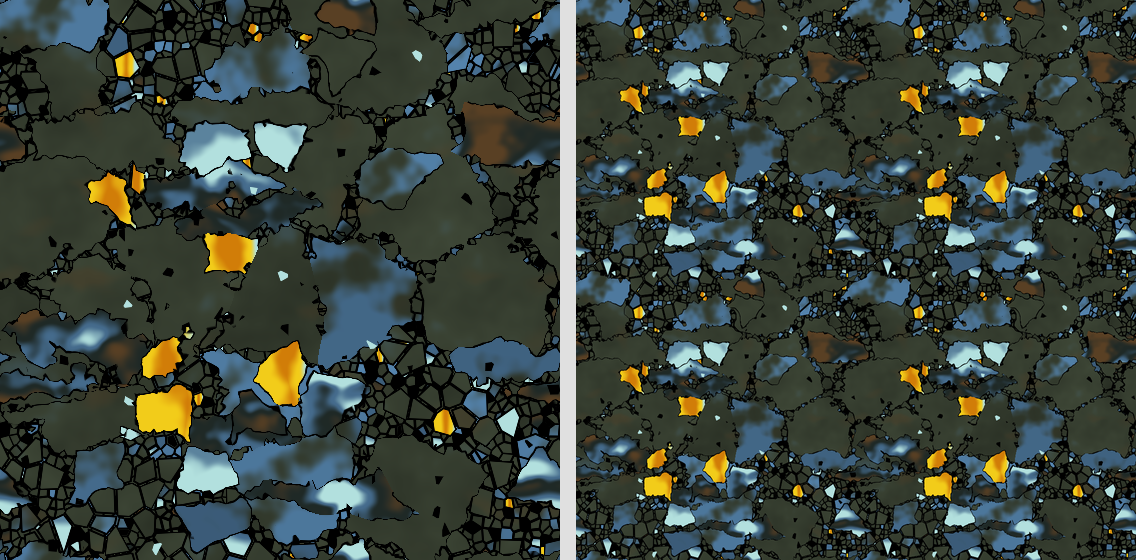
Left: one tile. Right: repeated 2 by 2.
Give the GLSL for this texture, as a three.js fragment shader.

```glsl
// Tiling scatter of dark olive shards with blue, marbled, pale and golden pieces on black.
varying vec2 vUv;

const vec3 OLIVE = vec3(0.205, 0.235, 0.180);
const vec3 DEEP = vec3(0.12, 0.16, 0.15);
const vec3 BLUE = vec3(0.27, 0.42, 0.55);
const vec3 PALE = vec3(0.70, 0.88, 0.87);
const vec3 RUST = vec3(0.35, 0.25, 0.14);
const vec3 GOLD = vec3(0.82, 0.49, 0.03);
const vec3 YELLOW = vec3(0.95, 0.80, 0.10);

// Shards per canvas side, whole numbers so that they tile
const vec2 CRUMBS = vec2(58.0, 54.0);
const vec2 CHIPS = vec2(25.0, 23.0);
const vec2 SLABS = vec2(5.0, 5.0);
const vec2 STRIPS = vec2(4.0, 11.0);
const vec2 GEMS = vec2(9.0, 10.0);

// Upper limits of the kinds: olive, blue, marbled, pale; the rest is gold
const vec4 CRUMB_KINDS = vec4(0.76, 0.92, 0.94, 0.98);
const vec4 CHIP_KINDS = vec4(0.80, 0.92, 0.96, 0.985);
const vec4 SLAB_KINDS = vec4(0.78, 0.97, 1.0, 1.0);
const vec4 STRIP_KINDS = vec4(0.35, 0.50, 1.0, 1.0);
const vec4 GEM_KINDS = vec4(0.08, 0.25, 0.52, 0.70);

const float SOFT = 0.0009;   // half width of a shard edge
const float RIM = 0.0035;    // black outline around a shard
const float SPECKS = 0.985;  // crumbs above this hash pierce the slabs

struct Shard { vec2 id; vec2 local; float edge; };

vec2 hash2(vec2 c) {
  vec3 q = fract(c.xyx * vec3(0.1031, 0.1030, 0.0973));
  q += dot(q, q.yzx + 33.33);
  return fract((q.xx + q.yz) * q.zy);
}

vec2 wrap(vec2 c, vec2 n) { return c - n * floor((c + 0.5) / n); }

// Periodic gradient noise with n cells per canvas
float slope(vec2 c, vec2 f, vec2 o, vec2 n) {
  return dot(hash2(wrap(c + o, n) + n + 5.0) * 2.0 - 1.0, f - o);
}
float noise(vec2 p, vec2 n) {
  vec2 g = p * n, c = floor(g), f = g - c;
  vec2 u = f * f * f * (f * (f * 6.0 - 15.0) + 10.0);
  return mix(mix(slope(c, f, vec2(0, 0), n), slope(c, f, vec2(1, 0), n), u.x),
             mix(slope(c, f, vec2(0, 1), n), slope(c, f, vec2(1, 1), n), u.x), u.y);
}
float clouds(vec2 p) {
  return noise(p, vec2(7.0)) + 0.6 * noise(p, vec2(16.0)) + 0.3 * noise(p, vec2(37.0));
}

// Periodic Voronoi cell; edge is the border distance in canvas units
vec2 site(vec2 cell, vec2 n, float seed) {
  return 0.08 + 0.84 * hash2(wrap(cell, n) + seed);
}
Shard findShard(vec2 p, vec2 n, float seed) {
  vec2 g = p * n, c = floor(g), f = g - c, home = vec2(0.0), a = vec2(9.0);
  for (int j = -1; j <= 1; j++) for (int i = -1; i <= 1; i++) {
    vec2 o = vec2(i, j), r = o + site(c + o, n, seed) - f;
    if (dot(r, r) < dot(a, a)) { a = r; home = o; }
  }
  float edge = 1.0;
  for (int j = -2; j <= 2; j++) for (int i = -2; i <= 2; i++) {
    if (i == 0 && j == 0) continue;
    vec2 o = home + vec2(i, j), b = o + site(c + o, n, seed) - f, d = b - a;
    edge = min(edge, dot(0.5 * (a + b), d) / length(d * n));
  }
  return Shard(wrap(c + home, n) + seed, -a, edge);
}

// Surface colour of a shard, picked by its hash
vec3 paint(vec2 p, Shard s, vec4 kinds) {
  vec2 h = hash2(s.id + 17.0);
  float tone = clouds(p), streak = noise(p + 0.03 * tone, vec2(9.0, 17.0));
  vec3 olive = OLIVE * (1.0 + 0.22 * tone + 0.2 * (h.y - 0.5));
  olive = mix(olive, RUST, 0.3 * smoothstep(0.15, 0.5, streak));
  olive = mix(olive, BLUE, 0.3 * smoothstep(0.25, 0.7, tone));
  if (h.x < kinds.x) return olive;
  if (h.x < kinds.y) return mix(olive, BLUE * (0.85 + 0.4 * h.y), smoothstep(-0.35, 0.12, tone));
  if (h.x < kinds.z) {
    float vein = streak + 0.5 * tone + 0.35 * (h.y - 0.5);
    vec3 c = mix(RUST, DEEP, smoothstep(-0.35, -0.02, vein));
    c = mix(c, BLUE, smoothstep(0.0, 0.2, vein));
    return mix(c, PALE, smoothstep(0.2, 0.4, vein));
  }
  if (h.x < kinds.w) return mix(PALE, BLUE, 0.8 * smoothstep(0.0, 0.6, tone + s.local.y));
  float glow = abs(s.local.x) + 0.35 * tone;
  vec3 c = mix(GOLD, YELLOW, smoothstep(0.05, 0.3, glow));
  return mix(c, PALE, smoothstep(0.28, 0.45, s.local.x + 0.2 * tone));
}

// Lays one shard with its black outline over what lies below
vec3 lay(vec3 under, vec2 p, Shard s, float presence, float gap, vec4 kinds) {
  vec2 h = hash2(s.id + 3.0);
  if (h.x > presence) return under;
  float inside = s.edge - gap * (0.5 + h.y);
  under *= 1.0 - smoothstep(-RIM - SOFT, -RIM + SOFT, inside);
  return mix(under, paint(p, s, kinds), smoothstep(-SOFT, SOFT, inside));
}

// Tent of random sign over a shard, breaks larger outlines into straight facets
float facet(Shard s) { return (hash2(s.id + 29.0).x * 2.0 - 1.0) * s.edge; }

void main() {
  vec2 p = vUv;
  vec2 bent = p + 0.045 * vec2(noise(p, vec2(8.0)), noise(p, vec2(11.0)));
  Shard crumb = findShard(p, CRUMBS, 0.0), chip = findShard(p, CHIPS, 71.0);
  Shard slab = findShard(bent, SLABS, 142.0), strip = findShard(bent, STRIPS, 213.0);
  Shard gem = findShard(bent, GEMS, 284.0);
  float ragged = 1.6 * facet(crumb) + 1.1 * facet(chip);
  slab.edge += ragged;
  strip.edge += ragged;
  gem.edge += 0.6 * ragged;

  vec3 color = lay(vec3(0.0), p, crumb, 0.88, 0.0021, CRUMB_KINDS);
  color = lay(color, p, chip, 0.52, 0.0035, CHIP_KINDS);
  color = lay(color, p, slab, 0.72, 0.011, SLAB_KINDS);
  color = lay(color, p, strip, 0.24, 0.011, STRIP_KINDS);

  // Small black holes and pale flecks, then the bright pieces on top
  vec2 speck = hash2(crumb.id + 41.0);
  float hole = step(SPECKS, speck.x) * smoothstep(0.002 - SOFT, 0.002 + SOFT, crumb.edge);
  color = mix(color, PALE * step(0.75, speck.y), hole);
  color = lay(color, p, gem, 0.16, 0.012, GEM_KINDS);
  gl_FragColor = vec4(color, 1.0);
}
```
